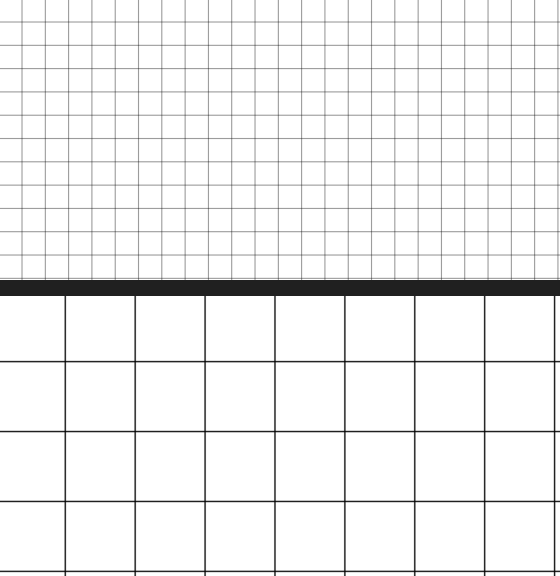
Top, the full canvas; bottom, a detail of the centre.
This pattern is drawn by a Shadertoy shader. Its source:

```glsl
// Thin black square grid on white paper, anchored to the upper left corner.

// Lengths are fractions of the canvas height.
const float CELL_SIZE = 0.08322;
const vec2 FIRST_LINE = vec2(0.0786); // distance from the left and top edges
const float LINE_WIDTH = 0.00155;
const vec3 PAPER_COLOR = vec3(1.0);
const vec3 INK_COLOR = vec3(0.0);

// Integral of a unit tent filter, rising from 0 to 1 over [-1, 1].
vec2 tentIntegral(vec2 x) {
    x = clamp(x, -1.0, 1.0);
    return 0.5 + x - 0.5 * x * abs(x);
}

// Filtered coverage of the vertical (x) and horizontal (y) lines.
vec2 lineCoverage(vec2 position, float pixelSize) {
    vec2 cell = (position - FIRST_LINE) / CELL_SIZE;
    vec2 offset = (fract(cell + 0.5) - 0.5) * CELL_SIZE;
    float halfWidth = 0.5 * LINE_WIDTH;
    return tentIntegral((offset + halfWidth) / pixelSize)
         - tentIntegral((offset - halfWidth) / pixelSize);
}

void mainImage(out vec4 fragColor, in vec2 fragCoord) {
    // Measure down from the top left corner.
    float pixelSize = 1.0 / iResolution.y;
    vec2 position = vec2(fragCoord.x, iResolution.y - fragCoord.y) * pixelSize;

    // Merge both line directions into one layer of ink.
    vec2 coverage = lineCoverage(position, pixelSize);
    float ink = 1.0 - (1.0 - coverage.x) * (1.0 - coverage.y);

    fragColor = vec4(mix(PAPER_COLOR, INK_COLOR, ink), 1.0);
}
```
